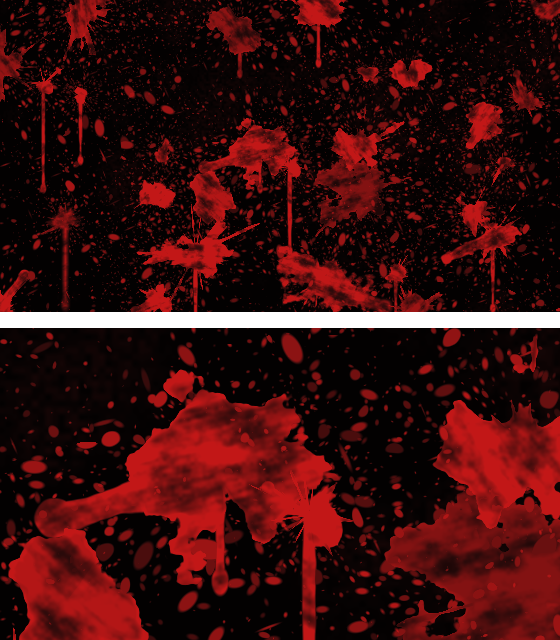
Top, the full canvas; bottom, a detail of the centre.
Write a Shadertoy shader that draws this texture.

```glsl
// Red paint splatter on black: ragged splats with spikes, smears and drips,
// ringed by flung drops, over a field of fine droplets at several scales.
// A single paint level is gathered from all layers and mapped to colour.

const vec3 BLACK = vec3(0.010, 0.004, 0.004);
const vec3 DRIED = vec3(0.17, 0.04, 0.04);
const vec3 FRESH = vec3(0.76, 0.092, 0.092);
const int COLUMNS = 7;
const int ROWS = 4;
const float SPLAT_MIN = 0.028;
const float SPLAT_GROWTH = 0.082;
const float SPIKE_LENGTH = 2.2;
const float RAY_COUNT = 48.0;
const float RING_COUNT = 4.0;
const float DROP_DENSITY = 0.46;
const float TAU = 6.28319;

float hash(vec2 p) {
    return fract(sin(dot(p, vec2(127.1, 311.7))) * 43758.55);
}

vec2 hash2(vec2 p) {
    return vec2(hash(p), hash(p + 37.3));
}

float noise(vec2 p) {
    vec2 i = floor(p), f = fract(p);
    f = f * f * (3.0 - 2.0 * f);
    return mix(mix(hash(i), hash(i + vec2(1, 0)), f.x),
               mix(hash(i + vec2(0, 1)), hash(i + vec2(1, 1)), f.x), f.y);
}

float fbm(vec2 p) {
    return 0.55 * noise(p) + 0.28 * noise(p * 2.1 + 7.0) + 0.17 * noise(p * 4.3 + 19.0);
}

mat2 rotation(float a) {
    return mat2(cos(a), -sin(a), sin(a), cos(a));
}

float taperedCapsule(vec2 p, vec2 a, vec2 b, float ra, float rb) {
    vec2 pa = p - a, ba = b - a;
    float h = clamp(dot(pa, ba) / dot(ba, ba), 0.0, 1.0);
    return length(pa - ba * h) - mix(ra, rb, h);
}

float cover(float d, float soft) {
    return 1.0 - smoothstep(-soft, soft, d);
}

// One random, slightly oval drop per cell, kept inside its cell
float drops(vec2 p, float cell, float density, float soft) {
    vec2 id = floor(p / cell);
    vec2 f = fract(p / cell) - 0.5;
    vec2 r = hash2(id + cell * 911.0);
    float size = 0.06 + 0.27 * r.x * r.x * r.x;
    vec2 q = rotation(r.y * TAU) * (f - (hash2(id + 5.7) - 0.5) * (0.9 - 2.0 * size));
    q.y *= 1.0 + 0.9 * hash(id + 8.1);
    float present = step(hash(id + 2.9), density);
    return present * cover((length(q) - size) * cell, soft) * mix(0.25, 0.9, hash(id + 3.3));
}

// Body, spikes, flung drops, smear and drip of one splat
float splat(vec2 p, vec2 seed, float soft) {
    vec2 kind = hash2(seed + 11.0), extra = hash2(seed + 23.0);
    float r = SPLAT_MIN + SPLAT_GROWTH * kind.x * kind.x;
    vec2 q = rotation(kind.y * TAU) * p;
    float rad = length(q) + 1e-5;
    vec2 dir = q / rad;

    // Ragged, lobed body with eaten edges
    vec2 warp = vec2(fbm(p * 18.0 + seed), fbm(p * 18.0 + seed + 51.0)) - 0.5;
    float fine = fbm(p * 55.0 + seed * 5.0);
    vec2 body = (q + warp * r * 1.7) / vec2(1.0 + 0.8 * extra.x, 1.0);
    float spike = pow(noise(dir * 9.0 + seed * 3.0), 8.0) * SPIKE_LENGTH * extra.y * extra.y;
    float edge = r * (0.55 + 0.55 * noise(dir * 2.0 + seed) + spike);
    float d = length(body) - edge + (0.5 - fine) * 0.4 * r;

    // Smear along the axis, ending in a rounded bulb
    if (hash(seed + 31.0) < 0.36) {
        vec2 tip = vec2(r * (1.6 + 1.2 * extra.x), 0.0);
        float wobble = warp.x * 0.02;
        d = min(d, taperedCapsule(q, vec2(0), tip, r * 0.32, r * 0.16) + wobble);
        d = min(d, length(q - tip) - r * 0.25 + wobble);
    }

    // Vertical drip
    if (hash(seed + 41.0) < 0.24) {
        vec2 foot = vec2(0.0, -0.08 - 0.26 * extra.y);
        d = min(d, taperedCapsule(p, vec2(0), foot, 0.007, 0.004) + warp.y * 0.008);
        d = min(d, length((p - foot) * vec2(1.0, 0.6)) - 0.009);
    }

    // Mottled tone: brush marks, fine grain and a fresher rim
    float brush = fbm(q * vec2(16.0, 50.0) + seed);
    float grain = mix(brush, mix(fine, fbm(p * 24.0 + seed), 0.5), 0.55);
    float rim = 0.18 * smoothstep(-0.012, -0.002, d);
    float tone = mix(0.62, 1.12, hash(seed + 61.0));
    tone *= 0.24 + 0.84 * smoothstep(0.3, 0.62, grain) + rim;
    float blur = soft + 0.007 * step(0.9, hash(seed + 71.0));
    float level = cover(d, blur) * clamp(tone, 0.12, 1.0);

    // Drops flung outwards on a polar grid
    vec2 polar = vec2(atan(q.y, q.x) / TAU * RAY_COUNT, log(rad / r) * RING_COUNT);
    vec2 id = floor(polar);
    vec2 f = fract(polar) - 0.5 - (hash2(id + seed) - 0.5) * 0.35;
    float pick = hash(id + seed + 4.0);
    float size = 0.08 + 0.23 * pick * pick;
    float chance = (0.5 - 0.065 * id.y) * step(-1.0, id.y);
    float flung = cover((length(f) - size) * TAU * rad / RAY_COUNT, soft);
    flung *= step(hash(id + seed + 9.0), chance) * mix(0.35, 0.95, hash(id + seed + 15.0));
    return max(level, flung);
}

void mainImage(out vec4 fragColor, in vec2 fragCoord) {
    vec2 p = fragCoord / iResolution.y;
    float aspect = iResolution.x / iResolution.y;
    float soft = max(1.0 / iResolution.y, 0.0015);

    // Faint haze of stain
    float level = 0.1 * smoothstep(0.5, 0.85, fbm(p * 5.0 + 3.0)) * noise(p * 140.0);

    // Fine droplets, clustered
    vec2 bent = p + 0.005 * vec2(noise(p * 60.0), noise(p * 60.0 + 40.0));
    float density = DROP_DENSITY * (0.25 + 1.1 * smoothstep(0.25, 0.7, fbm(p * 4.0)));
    float cell = 0.013;
    for (int i = 0; i < 4; i++) {
        float turn = 0.4 + float(i) * 1.3;
        level = max(level, drops(rotation(turn) * bent + 9.0, cell, density, soft));
        cell *= 1.7;
        density *= 0.84;
    }

    // Thin slanted streaks
    for (int i = 0; i < 2; i++) {
        vec2 q = rotation(0.35 - 1.5 * float(i)) * p * vec2(0.2, 1.0) + 4.0;
        level = max(level, drops(q, 0.018, 0.08, soft));
    }

    // Large splats on a jittered grid
    for (int i = 0; i < COLUMNS * ROWS; i++) {
        vec2 seed = vec2(i % COLUMNS, i / COLUMNS) + 1.0;
        vec2 place = seed - 0.5 + (hash2(seed + 83.0) - 0.5) * 1.1;
        vec2 centre = place / vec2(COLUMNS, ROWS) * vec2(aspect, 1.0);
        vec2 offset = p - centre;
        if (dot(offset, offset) < 0.2) level = max(level, splat(offset, seed, soft));
    }

    // Paint level to colour
    vec3 colour = mix(BLACK, DRIED, clamp(level / 0.22, 0.0, 1.0));
    colour = mix(colour, FRESH, clamp((level - 0.22) / 0.78, 0.0, 1.0));
    fragColor = vec4(colour, 1.0);
}
```
